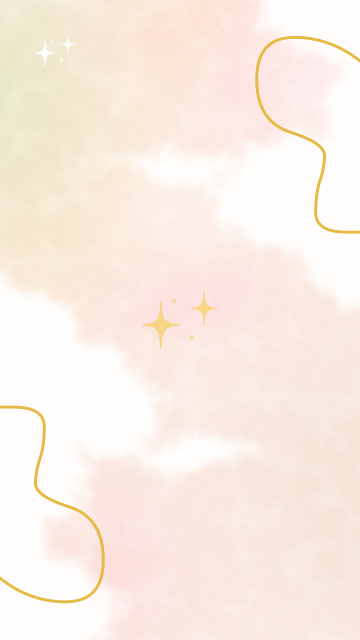
A Shadertoy shader for this background:

```glsl
const vec3 PAPER = vec3(0.998, 0.994, 0.988);
const vec3 LINE_GOLD = vec3(0.90, 0.73, 0.27);
const vec3 STAR_GOLD = vec3(0.965, 0.835, 0.53);

// Dry areas: centre and radii of each ellipse
const vec4 DRY[11] = vec4[11](
    vec4(0.915, 1.755, 0.205, 0.14), vec4(1.02, 1.49, 0.105, 0.185),
    vec4(0.868, 1.222, 0.26, 0.167), vec4(0.52, 1.32, 0.115, 0.032),
    vec4(1.02, 1.083, 0.165, 0.14), vec4(0.0, 0.69, 0.255, 0.273),
    vec4(0.255, 0.657, 0.185, 0.14), vec4(0.52, 0.52, 0.105, 0.032),
    vec4(0.045, 0.47, 0.185, 0.162), vec4(0.0, 0.25, 0.11, 0.16),
    vec4(0.07, 0.076, 0.255, 0.144));

// Control points of the flowing line
const vec2 FLOW[10] = vec2[10](
    vec2(1.088, 1.535), vec2(0.921, 1.674), vec2(0.713, 1.674), vec2(0.713, 1.44),
    vec2(0.903, 1.38), vec2(0.90, 1.308), vec2(0.877, 1.241), vec2(0.877, 1.134),
    vec2(1.042, 1.132), vec2(1.111, 1.148));

// Sparkles: offset and half size
const vec4 SPARKLES[4] = vec4[4](
    vec4(0.0, 0.0, 0.05, 0.065), vec4(0.12, 0.046, 0.035, 0.047),
    vec4(0.037, 0.065, 0.009, 0.012), vec4(0.086, -0.035, 0.009, 0.012));

vec2 hash2(vec2 p) {
    return fract(sin(vec2(dot(p, vec2(127.1, 311.7)), dot(p, vec2(269.5, 183.3)))) * 43758.5);
}

// Distance to the nearest scattered cell centre
float cellular(vec2 p) {
    vec2 cell = floor(p), f = fract(p);
    float nearest = 2.0;
    for (int y = -1; y <= 1; y++)
        for (int x = -1; x <= 1; x++) {
            vec2 o = vec2(x, y);
            nearest = min(nearest, length(o + hash2(cell + o) - f));
        }
    return nearest;
}

// Layered sines that bend the plane like flowing water
vec2 flowWarp(vec2 p, float strength) {
    float freq = 9.0;
    for (int i = 0; i < 5; i++) {
        p += strength * sin(freq * p.yx + vec2(1.3, 4.1) * float(i + 1)) / freq;
        p = mat2(0.96, 0.28, -0.28, 0.96) * (p - 0.5) + 0.5;
        freq *= 1.75;
    }
    return mat2(0.164, -0.986, 0.986, 0.164) * (p - 0.5) + 0.5;
}

float smoothMin(float a, float b, float k) {
    float h = max(k - abs(a - b), 0.0) / k;
    return min(a, b) - h * h * k * 0.25;
}

float dryDistance(vec2 p) {
    float d = 1.0;
    for (int i = 0; i < 11; i++) {
        vec2 r = DRY[i].zw;
        d = smoothMin(d, (length((p - DRY[i].xy) / r) - 1.0) * min(r.x, r.y), 0.025);
    }
    return d;
}

vec3 tint(vec3 base, vec3 colour, vec2 p, vec2 centre, vec2 radius) {
    vec2 d = (p - centre) / radius;
    return mix(base, colour, exp(-dot(d, d)));
}

vec3 washColour(vec2 p) {
    vec3 c = vec3(0.984, 0.927, 0.89);
    c = tint(c, vec3(0.982, 0.90, 0.80), p, vec2(0.12, 1.27), vec2(0.34, 0.38));
    c = tint(c, vec3(0.99, 0.885, 0.81), p, vec2(0.45, 1.72), vec2(0.27, 0.22));
    c = tint(c, vec3(0.91, 0.905, 0.77), p, vec2(-0.05, 1.52), vec2(0.28, 0.38));
    c = tint(c, vec3(0.99, 0.89, 0.88), p, vec2(0.72, 1.52), vec2(0.16, 0.3));
    c = tint(c, vec3(0.995, 0.925, 0.93), p, vec2(0.88, 1.54), vec2(0.12, 0.11));
    c = tint(c, vec3(0.99, 0.94, 0.915), p, vec2(0.52, 1.2), vec2(0.19, 0.14));
    c = tint(c, vec3(0.962, 0.888, 0.84), p, vec2(1.0, 0.42), vec2(0.42, 0.5));
    c = tint(c, vec3(0.99, 0.88, 0.87), p, vec2(0.52, 0.94), vec2(0.25, 0.13));
    return tint(c, vec3(0.985, 0.875, 0.86), p, vec2(0.34, 0.2), vec2(0.24, 0.33));
}

float segmentDistance(vec2 p, vec2 a, vec2 b) {
    vec2 ab = b - a;
    return length(p - a - ab * clamp(dot(p - a, ab) / dot(ab, ab), 0.0, 1.0));
}

// Quadratic spline drawn as short segments
float flowLine(vec2 p) {
    float d = 9.0;
    for (int i = 1; i < 9; i++) {
        vec2 a = 0.5 * (FLOW[i - 1] + FLOW[i]), b = 0.5 * (FLOW[i] + FLOW[i + 1]);
        vec2 last = a;
        for (int j = 1; j <= 12; j++) {
            float t = float(j) / 12.0;
            vec2 next = mix(mix(a, FLOW[i], t), mix(FLOW[i], b, t), t);
            d = min(d, segmentDistance(p, last, next));
            last = next;
        }
    }
    return d;
}

float sparkles(vec2 p, vec2 centre, float scale) {
    float d = 9.0;
    for (int i = 0; i < 4; i++) {
        vec2 size = SPARKLES[i].zw * scale;
        vec2 q = abs(p - centre - SPARKLES[i].xy * scale) / size;
        vec2 c = max(1.0 - q, 0.0);
        float hollow = 0.95 - pow(c.x * c.x * c.x + c.y * c.y * c.y, 1.0 / 3.0);
        d = min(d, max(hollow, max(q.x, q.y) - 1.0) * size.x);
    }
    return d;
}

float cover(float d, float pixel) { return smoothstep(0.6, -0.6, d / pixel); }

void mainImage(out vec4 fragColor, in vec2 fragCoord) {
    vec2 p = fragCoord / iResolution.x;
    float pixel = 1.0 / iResolution.x;

    // Watercolour wash with puffy, uneven borders
    vec2 w = flowWarp(p, 0.12);
    float puff = cellular(w * 9.0) * 0.6 + cellular(w * 21.0) * 0.4;
    float wet = smoothstep(-0.022, 0.045, dryDistance(w) + 0.05 * (0.45 - puff));
    float density = 0.97 - 0.22 * smoothstep(0.3, 0.8, puff);
    vec3 colour = mix(PAPER, washColour(w), wet * density);

    // Fine paper grain
    colour += 0.012 * (0.45 - cellular(w * vec2(28.0, 75.0)));

    // Line and its half-turn copy
    vec2 q = p.y > 0.89 ? p : vec2(1.0, 1.78) - p;
    colour = mix(colour, LINE_GOLD, cover(flowLine(q) - 0.0041, pixel));

    // Sparkle clusters
    colour = mix(colour, STAR_GOLD, cover(sparkles(p, vec2(0.447, 0.875), 1.0), pixel));
    colour = mix(colour, vec3(1.0), cover(sparkles(p, vec2(0.125, 1.63), 0.53), pixel));
    fragColor = vec4(clamp(colour, 0.0, 1.0), 1.0);
}
```
